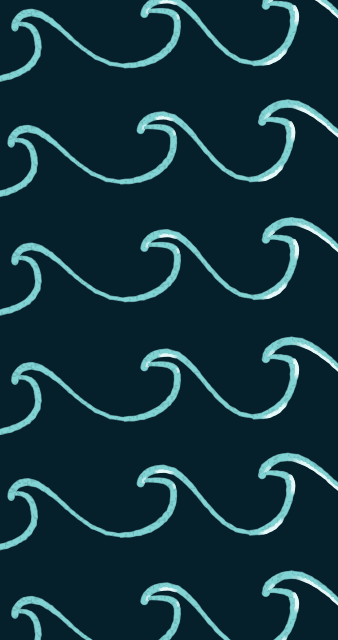
Reproduce this pattern procedurally as a Shadertoy shader.

```glsl
// Rows of hand-inked curling sea waves in pale teal on deep navy.

const float CANVAS_UNITS = 768.0;   // design units over the canvas height
const float ROW_SPACING = 141.33;
const float FIRST_ROW = 12.0;       // distance of the first row from the top
const float ROW_HEADROOM = 43.0;    // part of each band above its base line
const float ROW_DRIFT = 4.5;        // leftward drift of every third row
const float RIM_WIDTH = 1.5;
const float REACH = 9.0;            // widest ink distance from a centre line
const int STEPS = 8;                // line pieces per curve

const vec3 NAVY = vec3(0.02, 0.12, 0.17);
const vec3 TEAL = vec3(0.51, 0.83, 0.83);
const vec3 TEAL_SHADE = vec3(0.40, 0.68, 0.69);
const vec3 RIM = vec3(0.27, 0.45, 0.47);
const vec3 FOAM = vec3(0.90, 0.97, 0.97);

float hash(vec2 p) {
    return fract(sin(dot(p, vec2(127.1, 311.7))) * 43758.5);
}

float noise(vec2 p) {
    vec2 i = floor(p), f = fract(p);
    f = f * f * (3.0 - 2.0 * f);
    return mix(mix(hash(i), hash(i + vec2(1, 0)), f.x),
               mix(hash(i + vec2(0, 1)), hash(i + vec2(1, 1)), f.x), f.y);
}

float bump(float x, float centre, float halfWidth) {
    return 1.0 - smoothstep(0.5 * halfWidth, halfWidth, abs(x - centre));
}

// Amount of white foam along a stroke; it grows from column to column.
float foamAmount(bool face, int column, float t) {
    if (column == 0) return 0.0;
    if (face) return column == 1 ? 0.7 * bump(t, 0.63, 0.05)
                                 : max(bump(t, 0.17, 0.13), bump(t, 0.6, 0.14));
    return column == 1 ? max(bump(t, 0.46, 0.13), 0.7 * bump(t, 0.08, 0.08))
                       : max(smoothstep(0.48, 0.62, t), 0.6 * bump(t, 0.12, 0.1));
}

float strokeRadius(bool face, int column, float t) {
    float r = face ? mix(2.8, 4.1, bump(t, 0.45, 0.5))
                   : mix(4.6, 2.6, smoothstep(0.45, 0.8, t));
    return r + 0.2 * float(column);
}

// One cubic curve; ink holds signed distance, side over radius, foam.
void curve(inout vec3 ink, vec2 p, bool face, int column, float half_,
           vec2 a, vec2 b, vec2 c, vec2 d) {
    vec2 low = min(min(a, b), min(c, d)) - REACH;
    vec2 high = max(max(a, b), max(c, d)) + REACH;
    if (any(lessThan(p, low)) || any(greaterThan(p, high))) return;

    float nearest = 1e6, t = 0.0, side = 0.0;
    vec2 start = a;
    for (int s = 1; s <= STEPS; s++) {
        float u = float(s) / float(STEPS), v = 1.0 - u;
        vec2 end = v * v * (v * a + 3.0 * u * b) + u * u * (3.0 * v * c + u * d);
        vec2 along = end - start, q = p - start;
        float h = clamp(dot(q, along) / dot(along, along), 0.0, 1.0);
        vec2 away = q - h * along;
        float square = dot(away, away);
        if (square < nearest) {
            nearest = square;
            t = (float(s - 1) + h) / float(STEPS);
            side = (along.x * q.y - along.y * q.x) * inversesqrt(dot(along, along));
        }
        start = end;
    }
    t = 0.5 * (half_ + t);
    float foam = foamAmount(face, column, t);
    float r = strokeRadius(face, column, t) + (column == 2 ? foam : 0.0);
    float dist = sqrt(nearest) - r;
    if (dist < ink.x) ink = vec3(dist, side / r, foam);
}

// Two curves joined at d make a back or a face.
void stroke(inout vec3 ink, vec2 p, bool face, int column,
            vec2 a, vec2 b, vec2 c, vec2 d, vec2 e, vec2 f, vec2 g) {
    curve(ink, p, face, column, 0.0, a, b, c, d);
    curve(ink, p, face, column, 1.0, d, e, f, g);
}

// Backs run from curl tip to trough, faces from trough to lip (y down).
vec3 waveRow(vec2 p) {
    vec3 ink = vec3(1e3, 0.0, 0.0);
    stroke(ink, p, false, 0, vec2(18, 21), vec2(18, 10), vec2(27, 3), vec2(38, 3),
           vec2(68, 3), vec2(99, 67), vec2(150, 67));
    stroke(ink, p, false, 1, vec2(173, 5), vec2(176, -8), vec2(188, -13), vec2(201, -13),
           vec2(236, -13), vec2(257, 64), vec2(305, 64));
    stroke(ink, p, false, 2, vec2(319, -5), vec2(321, -18), vec2(336, -27), vec2(350, -27),
           vec2(380, -27), vec2(408, 10), vec2(445, 40));
    stroke(ink, p, true, 0, vec2(-24, 85), vec2(10, 84), vec2(46, 72), vec2(46, 45),
           vec2(46, 27), vec2(38, 14), vec2(20, 17));
    stroke(ink, p, true, 1, vec2(150, 67), vec2(182, 67), vec2(213, 48), vec2(213, 20),
           vec2(213, 2), vec2(206, 0), vec2(178, 1));
    stroke(ink, p, true, 2, vec2(305, 64), vec2(334, 64), vec2(350, 40), vec2(353, 15),
           vec2(356, -6), vec2(346, -8), vec2(321, -8));
    return ink;
}

void mainImage(out vec4 fragColor, in vec2 fragCoord) {
    float unit = CANVAS_UNITS / iResolution.y;
    vec2 p = vec2(fragCoord.x, iResolution.y - fragCoord.y) * unit;
    // Fold into one row; rows drift in a cycle of three.
    float row = floor((p.y - FIRST_ROW + ROW_HEADROOM) / ROW_SPACING);
    float phase = mod(row, 3.0);
    p.y -= FIRST_ROW + row * ROW_SPACING - 2.0 * step(0.5, phase);
    p.x += ROW_DRIFT * step(abs(phase - 1.0), 0.5);

    vec3 wave = waveRow(p);
    float grain = noise(p * 0.45);
    float dist = wave.x + 0.8 * (noise(p * 0.22) - 0.5);
    // Ink body with streaks, darker rim, then foam along one edge.
    vec3 ink = mix(TEAL, TEAL_SHADE, 0.6 * smoothstep(0.55, 0.9, grain));
    ink = mix(ink, RIM, 0.6 * smoothstep(-RIM_WIDTH, 0.0, dist));
    ink = mix(ink, FOAM, wave.z * smoothstep(0.0, 0.35, wave.y + 0.4 * (grain - 0.5)));
    float softness = max(0.6 * unit, 0.7);
    float cover = 1.0 - smoothstep(-softness, softness, dist);
    fragColor = vec4(mix(NAVY, ink, cover), 1.0);
}
```
